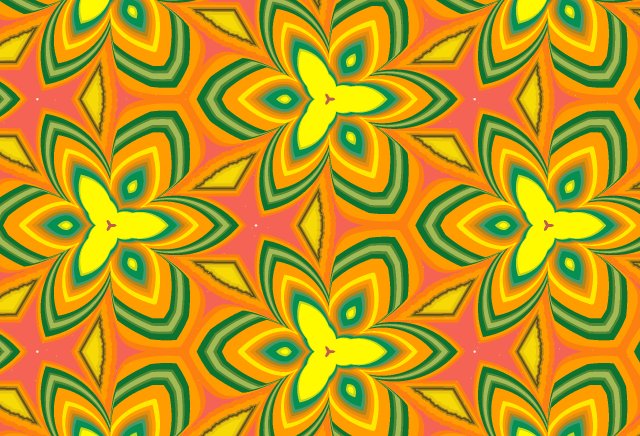
Give the GLSL for this pattern, as a Shadertoy shader.

```glsl
// Kaleidoscopic six-petal flowers on a triangular lattice.
// The plane is folded into one mirror triangle (flower centre, star point, junction);
// a single "petal level" field is then coloured in contour bands, with gold kites in the gaps.

const float HEIGHT = 521.0;                // design units per canvas height
const float SIDE = 174.2;                  // side of the mirror triangle
const vec2 CELL = SIDE * vec2(3.0, 1.7320508);
const vec2 FLOWER = vec2(393.0, 402.5);    // centre of one flower
const float SIXTH = 1.0471976;             // 60 degrees
const int SAMPLES = 3;                     // supersampling per axis

const vec3 ORANGE = vec3(1.0, 0.61, 0.0);
const vec3 DEEP_ORANGE = vec3(0.99, 0.50, 0.06);
const vec3 PINK = vec3(0.96, 0.39, 0.33);
const vec3 YELLOW = vec3(1.0, 0.98, 0.0);
const vec3 DARK_GREEN = vec3(0.05, 0.45, 0.19);
const vec3 MID_GREEN = vec3(0.32, 0.53, 0.20);
const vec3 LIGHT_GREEN = vec3(0.64, 0.73, 0.34);
const vec3 EMERALD = vec3(0.02, 0.56, 0.32);
const vec3 TEAL = vec3(0.27, 0.60, 0.42);
const vec3 BROWN = vec3(0.70, 0.52, 0.10);
const vec3 GOLD = vec3(0.90, 0.78, 0.04);

vec2 hash2(vec2 p) {
    return fract(sin(vec2(dot(p, vec2(127.1, 311.7)), dot(p, vec2(269.5, 183.3)))) * 4375.85);
}

// Polar position (radius, angle 0..60 degrees) inside the mirror triangle
vec2 foldPolar(vec2 p) {
    vec2 a = mod(p + 0.5 * CELL, CELL) - 0.5 * CELL;
    vec2 b = mod(p, CELL) - 0.5 * CELL;
    vec2 q = dot(a, a) < dot(b, b) ? a : b;
    float angle = atan(q.y, q.x + 1e-5);
    return vec2(length(q), abs(mod(angle + SIXTH, 2.0 * SIXTH) - SIXTH));
}

// Outline radius of the slim petal, continued into the trefoil notch
float slimRadius(float angle) {
    return max(154.0 - 129.0 * angle - 72.0 * angle * angle, 67.0 - 55.0 * (angle - 0.5236));
}

// Outline radius of the broad petal, with a steep cleft at 30 degrees
float broadRadius(float angle) {
    return 158.0 - 75.0 * angle - 52.0 * pow(min(angle / 0.5236, 1.2), 10.0);
}

// Size of the pointed leaf through q, for a leaf of given half length and half width
float leafSize(vec2 q, float halfLength, float halfWidth) {
    float v = abs(q.y) / (2.0 * halfWidth);
    return v + length(vec2(v, q.x / halfLength));
}

vec3 band(vec3 below, vec3 above, float edge, float level) {
    return mix(below, above, step(edge, level));
}

vec3 petalColor(float level) {
    vec3 c = band(vec3(0.74, 0.36, 0.31), YELLOW, 0.05, level);
    c = band(c, vec3(0.78, 0.84, 0.10), 0.43, level);
    c = band(c, EMERALD, 0.455, level);
    c = band(c, TEAL, 0.52, level);
    c = band(c, BROWN, 0.55, level);
    c = band(c, vec3(0.90, 0.55, 0.06), 0.58, level);
    c = band(c, ORANGE, 0.61, level);
    c = band(c, vec3(1.0, 0.91, 0.0), 0.645, level);
    c = band(c, ORANGE, 0.69, level);
    c = band(c, DARK_GREEN, 0.81, level);
    c = band(c, MID_GREEN, 0.85, level);
    c = band(c, LIGHT_GREEN, 0.875, level);
    c = band(c, MID_GREEN, 0.925, level);
    return band(c, DARK_GREEN, 0.945, level);
}

// Gap between petals: gap is the radial distance past the petal outline
vec3 gapColor(vec2 local, float gap, float angle) {
    vec2 fromStar = local - vec2(SIDE, 0.0);
    float along = dot(fromStar, vec2(-0.5, 0.866));
    float off = dot(fromStar, vec2(-0.866, -0.5));
    float pinkStart = mix(9.0, 17.5, smoothstep(0.42, 0.62, angle));
    vec3 c = band(ORANGE, DEEP_ORANGE, 0.55 * pinkStart, gap);
    c = band(c, PINK, pinkStart, gap);

    // Kite on the mirror edge, with a slightly wavy rim
    float wave = 0.6 * sin(off * 0.45) + 0.4 * sin(off * 1.1 + 1.0);
    float left = -0.87 * (along - 50.0) + 0.494 * off;
    float right = 0.99 * (along - 81.0) + 0.135 * off + wave;
    float halo = max(1.4 * left, 0.8 * right);
    float kite = max(left, right);
    c = band(DEEP_ORANGE, c, 12.0, halo);
    c = band(ORANGE, c, 7.0, halo);
    c = band(BROWN, c, 2.0, kite);
    c = band(vec3(0.36, 0.31, 0.09), c, 0.0, kite);
    c = band(BROWN, c, -2.0, kite);
    c = band(GOLD, c, -3.4, kite);
    c = band(vec3(0.97, 0.85, 0.02), c, -7.0, kite);
    return band(vec3(1.0, 0.9, 0.85), c, 1.5, length(fromStar));
}

vec3 patternColor(vec2 p) {
    vec2 polar = foldPolar(p - FLOWER);
    float r = polar.x, angle = polar.y, broadAngle = SIXTH - angle;
    float slim = r / slimRadius(angle);
    float level = slim, outline = slimRadius(angle);
    if (angle > 0.5 * SIXTH) {
        // Broad petal: an eye-shaped leaf inside the outline, joined to the trefoil
        outline = broadRadius(broadAngle);
        vec2 q = r * vec2(cos(broadAngle), sin(broadAngle)) - vec2(52.0, 0.0);
        float eye = 0.40 + 0.29 * leafSize(q, q.x > 0.0 ? 58.0 : 40.0, 29.0);
        level = min(slim, max(r / outline, eye));
    }
    if (level < 1.0) return petalColor(level);
    vec3 c = gapColor(r * vec2(cos(angle), sin(angle)), r - outline, angle);

    // Sparse pale specks, one jittered dot per chosen cell
    vec2 id = floor(p / 9.0), jitter = hash2(id);
    float speck = length(fract(p / 9.0) - 0.2 - 0.6 * jitter);
    float chosen = step(0.9, hash2(id + 17.0).x);
    return mix(c, vec3(1.0, 0.75, 0.5), 0.6 * chosen * step(speck, 0.07));
}

void mainImage(out vec4 fragColor, in vec2 fragCoord) {
    vec3 sum = vec3(0.0);
    for (int i = 0; i < SAMPLES * SAMPLES; i++) {
        vec2 offset = (vec2(i % SAMPLES, i / SAMPLES) + 0.5) / float(SAMPLES) - 0.5;
        sum += patternColor((fragCoord + offset) / iResolution.y * HEIGHT);
    }
    fragColor = vec4(sum / float(SAMPLES * SAMPLES), 1.0);
}
```
